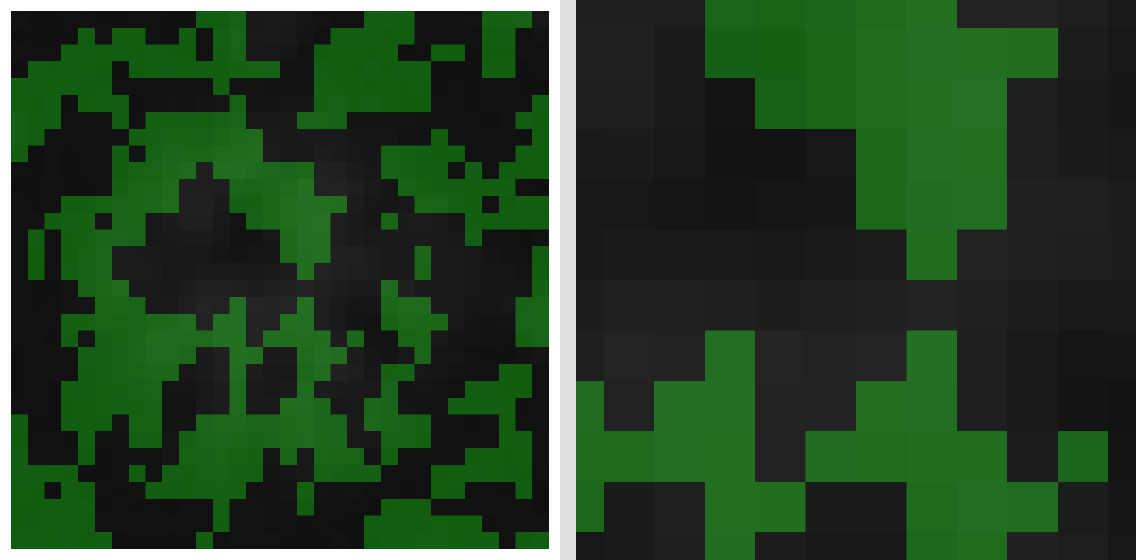
Left, the full canvas; right, a detail of the centre.
Write a WebGL 1 fragment shader that draws this texture.

```glsl
precision highp float;

// A white-framed square of blocky two-tone camouflage, green on near-black.
// Gradient noise sampled at cell centres picks the tone; a second noise under
// a soft radial envelope lightens the middle, and rare patches lighten the rim.

uniform vec2 u_resolution;

const vec3 FRAME_COLOR = vec3(1.0);
const vec3 GREEN_TINT = vec3(0.0, 0.30, 0.0);
const float FRAME_WIDTH = 0.01953;
const float CELLS = 32.0;

const float BLOB_SIZE = 5.3;       // sizes are in cells
const float DETAIL_SIZE = 2.3;
const float SHADE_SIZE = 4.1;
const float PATCH_SIZE = 9.4;
const float RIM_DETAIL = 0.85;     // detail weight at the rim and in the middle
const float MIDDLE_DETAIL = 0.35;
const float GRAIN = 0.26;
const float GREEN_THRESHOLD = 0.055;

const float BASE_SHADE = 0.066;
const float GLOW_SHADE = 0.070;
const float PATCH_SHADE = 0.035;
const float SHADE_JITTER = 0.008;
const vec2 GLOW_CENTER = vec2(0.49, 0.48);
const float GLOW_INNER = 0.18;
const float GLOW_OUTER = 0.44;

const int SAMPLES = 2;             // per axis, smooths the cell edges
const float SAMPLE_SPREAD = 0.4;   // in pixels, keeps the edges crisp

float hash(vec2 p) {
  vec3 q = fract(vec3(p.xyx) * 0.1031);
  q += dot(q, q.yzx + 33.33);
  return fract((q.x + q.y) * q.z);
}

float cornerSlope(vec2 corner, vec2 offset) {
  float angle = 6.2832 * hash(corner);
  return dot(vec2(cos(angle), sin(angle)), offset);
}

// Zero-mean gradient noise, roughly -0.7 to 0.7.
float gradientNoise(vec2 p) {
  vec2 i = floor(p);
  vec2 f = p - i;
  vec2 w = f * f * f * (f * (f * 6.0 - 15.0) + 10.0);
  vec2 e = vec2(1.0, 0.0);
  float low = mix(cornerSlope(i, f), cornerSlope(i + e.xy, f - e.xy), w.x);
  float high = mix(cornerSlope(i + e.yx, f - e.yx),
                   cornerSlope(i + e.xx, f - e.xx), w.x);
  return mix(low, high, w.y);
}

// 1 in the middle of the panel, fading to 0 towards its rim.
float centerGlow(vec2 panel) {
  return 1.0 - smoothstep(GLOW_INNER, GLOW_OUTER, distance(panel, GLOW_CENTER));
}

// Blobs are broken up by finer detail, less so in the middle.
float isGreen(vec2 cell, float glow) {
  float detail = mix(RIM_DETAIL, MIDDLE_DETAIL, glow);
  float field = gradientNoise(cell / BLOB_SIZE + 17.3);
  field += detail * gradientNoise(cell / DETAIL_SIZE + 41.7);
  field += GRAIN * (1.0 - 0.7 * glow) * (hash(cell + 91.0) - 0.5);
  return step(GREEN_THRESHOLD, field);
}

float cellShade(vec2 cell, float glow) {
  float relief = clamp(0.70 + 1.2 * gradientNoise(cell / SHADE_SIZE + 63.1), 0.0, 1.0);
  float patches = smoothstep(0.15, 0.50, gradientNoise(cell / PATCH_SIZE + 77.9));
  float jitter = SHADE_JITTER * (hash(cell + 57.0) - 0.5);
  return BASE_SHADE + GLOW_SHADE * glow * relief
       + PATCH_SHADE * patches * (1.0 - glow) + jitter;
}

vec3 pattern(vec2 uv) {
  vec2 panel = (uv - FRAME_WIDTH) / (1.0 - 2.0 * FRAME_WIDTH);
  if (min(panel.x, panel.y) < 0.0 || max(panel.x, panel.y) >= 1.0) {
    return FRAME_COLOR;
  }
  vec2 cell = floor(panel * CELLS) + 0.5;
  float glow = centerGlow(cell / CELLS);
  return vec3(cellShade(cell, glow)) + GREEN_TINT * isGreen(cell, glow);
}

void main() {
  vec3 color = vec3(0.0);
  for (int y = 0; y < SAMPLES; y++) {
    for (int x = 0; x < SAMPLES; x++) {
      vec2 offset = (vec2(float(x), float(y)) + 0.5) / float(SAMPLES) - 0.5;
      color += pattern((gl_FragCoord.xy + SAMPLE_SPREAD * offset) / u_resolution);
    }
  }
  gl_FragColor = vec4(color / float(SAMPLES * SAMPLES), 1.0);
}
```
